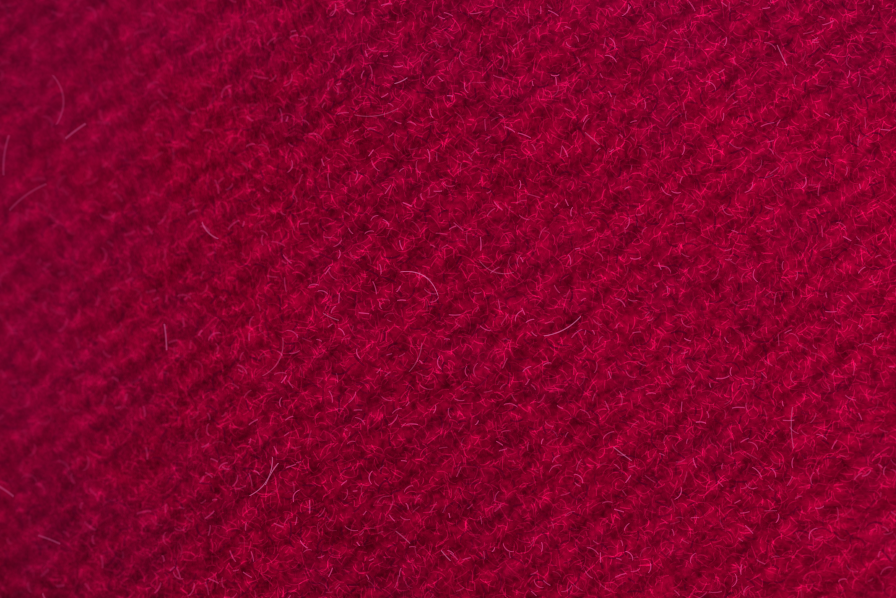
Write a Shadertoy shader that draws this texture.

```glsl
float hash(vec2 p) {
    return fract(sin(dot(p, vec2(127.1, 311.7))) * 43758.5453);
}

float noise(vec2 p) {
    vec2 i = floor(p), f = fract(p);
    f = f * f * (3.0 - 2.0 * f);
    return mix(mix(hash(i), hash(i + vec2(1, 0)), f.x),
               mix(hash(i + vec2(0, 1)), hash(i + vec2(1, 1)), f.x), f.y);
}

float fbm(vec2 p) {
    float sum = 0.0, amp = 0.5;
    for (int i = 0; i < 4; i++) {
        sum += amp * noise(p);
        p = mat2(1.6, 1.2, -1.2, 1.6) * p + 7.3;
        amp *= 0.5;
    }
    return sum;
}

// Curved hairs, one per grid cell; blur widens and fades them
float fibres(vec2 p, float scale, float density, float width, float blur, float seed) {
    vec2 g = p * scale, cell = floor(g);
    float soft = (blur + 0.6 / iResolution.y) * scale, w = width * scale;
    float light = 0.0;
    for (int y = -1; y <= 1; y++)
    for (int x = -1; x <= 1; x++) {
        vec2 id = cell + vec2(x, y), key = id + seed * 17.0;
        if (hash(key + 3.7) > density) continue;
        vec2 centre = id + vec2(hash(key), hash(key + 41.3));
        float angle = 6.2832 * hash(key + 11.9), c = cos(angle), s = sin(angle);
        vec2 l = mat2(c, -s, s, c) * (g - centre);
        float len = mix(0.15, 0.6, hash(key + 23.1));
        l.y -= (hash(key + 5.3) - 0.5) * 1.6 * l.x * l.x;
        float d = length(vec2(max(abs(l.x) - len, 0.0), l.y));
        float cover = (1.0 - smoothstep(max(w - soft, 0.0), w + soft, d)) * min(1.0, 2.0 * w / (w + soft));
        light = max(light, cover * mix(0.25, 1.0, hash(key + 31.7)));
    }
    return light;
}

void mainImage(out vec4 fragColor, in vec2 fragCoord) {
    vec2 p = fragCoord / iResolution.y;
    float focus = smoothstep(-0.05, 0.6, p.x - 0.25 * (p.y - 0.5));
    focus *= 1.0 - 0.3 * smoothstep(1.15, 1.6, p.x - 0.5 * p.y);
    float blur = 0.004 * (1.0 - focus);

    // Diagonal ribs, bent by the loose pile
    vec2 along = vec2(cos(0.66), sin(0.66));
    vec2 q = vec2(dot(p, along), dot(p, vec2(-along.y, along.x)));
    q.y += 0.022 * (fbm(p * 5.0) - 0.5) + 0.02 * (noise(p * 30.0) - 0.5);
    float rib = q.y * 21.0;
    float ridge = 0.5 + 0.5 * cos(6.2832 * rib);

    // Stitches, shifted from rib to rib
    float stitch = 0.5 + 0.5 * cos(6.2832 * (q.x * 20.0 + 0.5 * floor(rib + 0.5) + 1.5 * noise(p * 9.0)));
    float clumps = fbm(p * 36.0) - 0.47;
    float fuzz = fbm(p * mix(80.0, 130.0, focus)) - 0.47;
    float grain = noise(p * 230.0) - 0.5;

    // Broad light across the cloth
    float glow = 0.1 * smoothstep(0.6, 1.5, p.x + 0.45 * (p.y - 0.5))
               - 0.07 * smoothstep(0.5, 0.0, p.y) * smoothstep(1.2, 0.5, p.x)
               - 0.04 * smoothstep(0.35, 0.0, p.x);
    float tone = 0.42 + glow + (0.12 + 0.08 * focus) * (ridge - 0.5)
               + 0.1 * ridge * (stitch - 0.5) + 0.35 * clumps
               + mix(0.3, 0.65, focus) * fuzz + mix(0.06, 0.2, focus) * grain;
    tone += 0.1 * (fbm(p * 4.0 + 9.0) - 0.47);
    vec3 color = mix(vec3(0.29, 0.0, 0.065), vec3(0.76, 0.0, 0.235), clamp(tone, 0.0, 1.0));

    // Violet cast toward the left and upper edges
    float violet = 0.7 * smoothstep(0.45, 0.0, p.x) + 0.5 * smoothstep(0.7, 1.0, p.y) + fbm(p * 20.0 + 4.0) - 0.4;
    color += vec3(-0.01, 0.008, 0.035) * clamp(violet, 0.0, 1.0);

    // Dense short pile hairs, lit on the ridges
    float pile = 0.0;
    for (int i = 0; i < 4; i++) {
        float k = float(i);
        pile += fibres(p + 0.13 * k, 36.0 + 11.0 * k, 0.85, 0.0011, blur, k);
    }
    color += vec3(0.22, 0.025, 0.115) * min(pile, 1.4) * (0.5 + 0.5 * ridge) * mix(0.55, 1.0, focus);

    // Dark gaps, pale sparks and a little stray lint
    float gaps = fibres(p, 48.0, 0.45, 0.0016, blur, 6.0);
    color = mix(color, vec3(0.24, 0.0, 0.12), 0.5 * gaps);
    float sparks = fibres(p, 55.0, 0.22, 0.0011, blur, 5.0);
    color = mix(color, vec3(0.88, 0.28, 0.58), 0.65 * sparks * mix(0.5, 1.0, focus));
    float lint = fibres(p, 15.0, 0.09, 0.0011, 0.5 * blur, 8.0);
    color = mix(color, vec3(0.86, 0.48, 0.7), 0.6 * lint);

    fragColor = vec4(clamp(color, 0.0, 1.0), 1.0);
}
```
